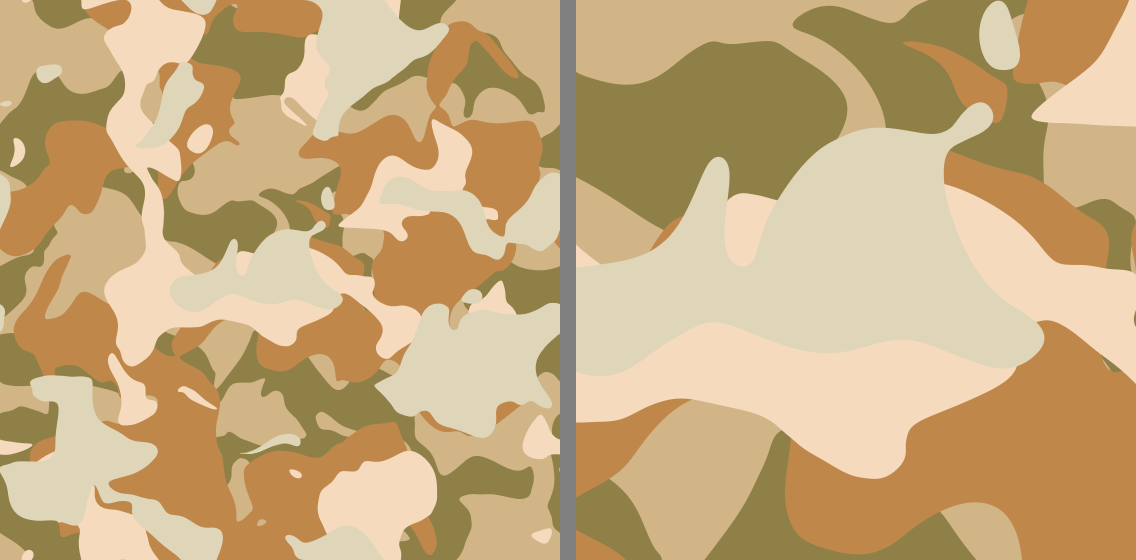
Left: the whole. Right: its middle third, enlarged.
Reproduce this pattern procedurally as a WebGL 1 fragment shader.

```glsl
precision highp float;
// Seamless desert camouflage: five flat colours in overlapping wavy patches.
uniform vec2 u_resolution;

float hash(vec2 p) {
  vec3 q = fract(p.xyx * 0.1031);
  q += dot(q, q.yzx + 33.33);
  return fract((q.x + q.y) * q.z);
}

// Dot product of a lattice point's random unit gradient with the offset d.
float corner(vec2 cell, vec2 d, float period, float seed) {
  vec2 wrapped = floor(mod(cell + 0.5, period));
  float angle = 6.28319 * hash(wrapped + vec2(17.0, 31.0) * seed);
  return dot(vec2(cos(angle), sin(angle)), d);
}

// Gradient noise that repeats a whole number of times over the unit square.
float noise(vec2 uv, float period, float seed) {
  vec2 p = uv * period + vec2(0.37, 0.61) * seed;
  vec2 i = floor(p), f = p - i;
  vec2 w = f * f * f * (f * (f * 6.0 - 15.0) + 10.0);
  vec2 e = vec2(1.0, 0.0);
  float low = mix(corner(i, f, period, seed),
                  corner(i + e.xy, f - e.xy, period, seed), w.x);
  float high = mix(corner(i + e.yx, f - e.yx, period, seed),
                   corner(i + e.xx, f - e.xx, period, seed), w.x);
  return mix(low, high, w.y);
}

// Warped three-octave field whose contours outline the patches.
float field(vec2 uv, float period, float seed) {
  vec2 warp = vec2(noise(uv, 8.0, seed + 1.0), noise(uv, 8.0, seed + 2.0));
  uv += 0.1 * warp;
  return noise(uv, period, seed + 3.0)
       + 0.45 * noise(uv, period * 2.0, seed + 4.0)
       + 0.15 * noise(uv, period * 4.0, seed + 5.0);
}

// Coverage of one layer, with an edge about one pixel wide.
float patches(vec2 uv, float period, float seed, float threshold) {
  vec2 px = 1.0 / u_resolution;
  float here = field(uv, period, seed);
  vec2 slope = vec2(field(uv + vec2(px.x, 0.0), period, seed),
                    field(uv + vec2(0.0, px.y), period, seed)) - here;
  return clamp((here - threshold) / max(length(slope), 0.0001) + 0.5, 0.0, 1.0);
}

void main() {
  vec2 uv = gl_FragCoord.xy / u_resolution;

  vec3 tan_ = vec3(0.82, 0.71, 0.53);
  vec3 olive = vec3(0.56, 0.50, 0.28);
  vec3 brown = vec3(0.75, 0.53, 0.29);
  vec3 cream = vec3(0.96, 0.855, 0.74);
  vec3 sage = vec3(0.875, 0.84, 0.73);

  // Paint the layers from the ground up.
  vec3 color = tan_;
  color = mix(color, olive, patches(uv, 5.0, 10.0, 0.018));
  color = mix(color, brown, patches(uv, 4.0, 20.0, 0.032));
  color = mix(color, cream, patches(uv, 5.0, 30.0, 0.212));
  color = mix(color, sage, patches(uv, 4.0, 40.0, 0.2));

  gl_FragColor = vec4(color, 1.0);
}
```
